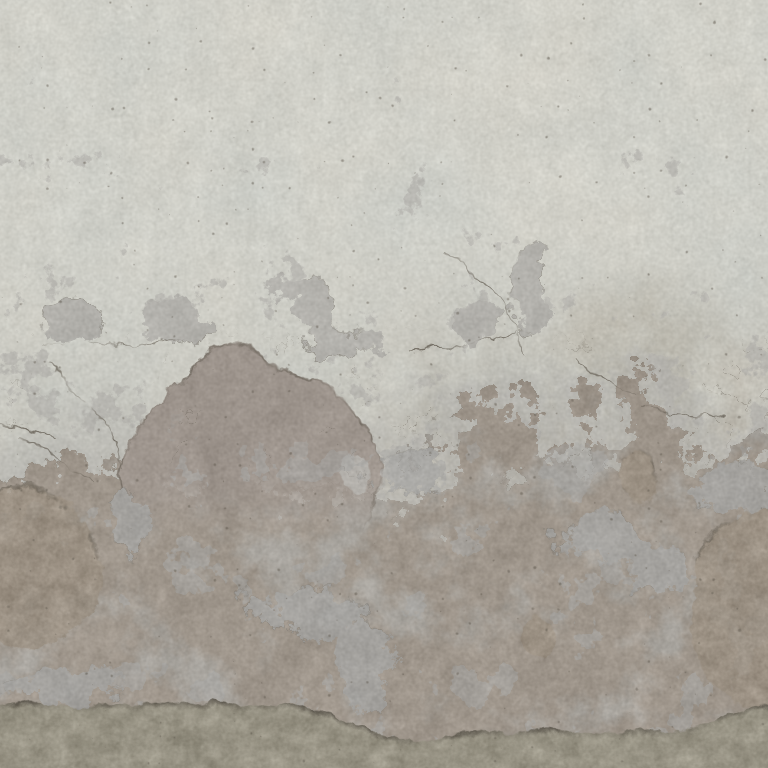
Give the GLSL for this texture, as a Shadertoy shader.

```glsl
#define PLASTER vec3(0.812, 0.812, 0.782)
#define WORN vec3(0.690, 0.678, 0.642)
#define RENDER vec3(0.612, 0.575, 0.533)
#define BARE vec3(0.622, 0.587, 0.557)
#define SAND vec3(0.605, 0.562, 0.507)
#define SLATE vec3(0.662, 0.655, 0.637)
#define GROUND vec3(0.592, 0.574, 0.516)
#define DARK vec3(0.390, 0.365, 0.325)
#define ROUGHNESS 0.017
#define GRAIN 0.075

// Eight ellipses per group: centre, radii
const vec4 CHIPS[8] = vec4[8](
    vec4(.095, .585, .040, .020), vec4(.220, .580, .042, .032),
    vec4(.370, .630, .034, .018), vec4(.405, .600, .030, .028),
    vec4(.440, .560, .055, .018), vec4(.688, .625, .022, .050),
    vec4(.620, .585, .028, .030), vec4(.670, .430, .030, .030));
const vec4 PAINT[8] = vec4[8](
    vec4(.790, .300, .055, .028), vec4(.860, .260, .038, .028),
    vec4(.960, .365, .060, .030), vec4(.470, .140, .033, .060),
    vec4(.400, .205, .070, .028), vec4(.168, .315, .024, .043),
    vec4(.080, .105, .070, .022), vec4(.530, .385, .050, .028));
// Crack segments: start, end
const vec4 CRACKS[10] = vec4[10](
    vec4(.050, .553, .250, .550), vec4(.060, .530, .125, .460),
    vec4(.125, .460, .165, .390), vec4(.000, .450, .070, .430),
    vec4(.030, .430, .120, .370), vec4(.580, .670, .650, .620),
    vec4(.650, .620, .690, .530), vec4(.530, .540, .690, .565),
    vec4(.745, .530, .830, .485), vec4(.830, .470, .950, .455));

vec2 hash2(vec2 p) {
    vec3 q = fract(p.xyx * vec3(.1031, .1030, .0973));
    q += dot(q, q.yzx + 33.33);
    return fract((q.xx + q.yz) * q.zy);
}
float gradientNoise(vec2 p) {
    vec2 i = floor(p), f = fract(p), o = vec2(0, 1);
    vec2 u = f * f * f * (f * (f * 6. - 15.) + 10.);
    float a = dot(hash2(i) * 2. - 1., f);
    float b = dot(hash2(i + o.yx) * 2. - 1., f - o.yx);
    float c = dot(hash2(i + o.xy) * 2. - 1., f - o.xy);
    float d = dot(hash2(i + o.yy) * 2. - 1., f - o.yy);
    return mix(mix(a, b, u.x), mix(c, d, u.x), u.y);
}
float fbm(vec2 p) {
    float sum = 0., amp = 1.;
    for (int i = 0; i < 5; i++) {
        sum += amp * gradientNoise(p);
        p = mat2(1.6, 1.2, -1.2, 1.6) * p + 17.3;
        amp *= .58;
    }
    return sum;
}
float ellipse(vec2 p, vec4 e) { return (length((p - e.xy) / e.zw) - 1.) * min(e.z, e.w); }
float blobs(vec2 p, vec4 group[8]) {
    float d = 1.;
    for (int i = 0; i < 8; i++) d = min(d, ellipse(p, group[i]));
    return d;
}
float segment(vec2 p, vec4 s) {
    vec2 a = p - s.xy, b = s.zw - s.xy;
    return length(a - b * clamp(dot(a, b) / dot(b, b), 0., 1.));
}
float fill(float d) {
    float w = .0006 + .6 / iResolution.y;
    return smoothstep(w, -w, d);
}
float rim(float d, float w) { return 1. - smoothstep(0., w, abs(d)); }

void mainImage(out vec4 fragColor, in vec2 fragCoord) {
    vec2 p = fragCoord / iResolution.xy;
    float broad = fbm(p * 5. + 3.), mid = fbm(p * 15. + 9.), fine = fbm(p * 45.);
    vec2 warp = vec2(fbm(p * 12. + 31.), fbm(p * 12. + 67.));
    vec2 q = p + ROUGHNESS * warp + .005 * vec2(fine, -fine);
    float rightSide = smoothstep(.38, .65, p.x), patchy = smoothstep(-.15, .3, warp.x);

    // Plaster with streaks and increasing wear
    float streak = fbm(vec2(p.x * 30., p.y * 7.));
    float wear = smoothstep(.72, .40, p.y) * mix(.35, .85, rightSide);
    vec3 col = mix(PLASTER, WORN, clamp(wear * (.65 + 1.1 * mid + .7 * streak), 0., 1.));
    col += vec3(.022, .012, .004) * broad + .022 * mid + .018 * streak;
    float stain = smoothstep(.05, -.05, ellipse(q, vec4(.83, .56, .09, .07)));
    col = mix(col, vec3(.700, .680, .630), stain * (.45 + .4 * mid));
    float scuff = smoothstep(.15, .3, warp.y + .4 * fine - abs(p.y - .5) * 1.3);
    col = mix(col, SLATE + .02, scuff * .65);

    // Chips through the plaster
    float chip = blobs(q, CHIPS) + .025 * mid + .012 * fine;
    col = mix(col, SLATE + .03 + .05 * mid, fill(chip) * .85);
    col = mix(col, DARK, rim(chip, .002) * patchy * .35);

    // Brown render below a ragged, flaking boundary
    float level = .385 + .035 * rightSide - .02 * smoothstep(.2, 0., p.x);
    float flake = p.y - level + mix(.06, .13, rightSide) * (broad + mid) + .035 * fine;
    col = mix(col, SLATE + .03, smoothstep(.09, 0., flake) * (.55 + .4 * fine));
    vec3 render = mix(RENDER, SLATE, smoothstep(-.1, .6, warp.y + .5 * broad) * .75);
    col = mix(col, render + .05 * mid + .03 * fine, fill(flake) * .93);
    col = mix(col, DARK, rim(flake, .003) * patchy * .25);

    // Large bare area with a broken lip
    float bare = min(ellipse(q, vec4(.31, .42, .083, .13)), ellipse(q, vec4(.327, .38, .167, .145)));
    float upper = smoothstep(.29, .39, p.y);
    vec3 bareCol = BARE + .035 * mid + .025 * broad;
    bareCol -= .03 * smoothstep(.06, 0., abs(p.x - .265)) * (.6 + streak);
    col = mix(col, bareCol, fill(bare) * upper);
    col = mix(col, DARK, rim(bare + .001, .0025) * upper * (.2 + .4 * patchy));
    col = mix(col, SLATE + .06, fill(ellipse(q, vec4(.463, .38, .02, .02)) + .01 * mid) * .8);

    // Blue-grey paint remains and flecks
    float paint = blobs(q, PAINT) + .025 * mid + .015 * fine;
    float flecks = smoothstep(.28, .34, fbm(p * 14. + 52.)) * smoothstep(.50, .38, p.y);
    col = mix(col, SLATE - vec3(.012, .008, 0) + .05 * mid, max(fill(paint) * .85, flecks * .6));
    col = mix(col, DARK, rim(paint, .002) * patchy * .25);

    // Sandy hollows
    float sand = min(ellipse(q, vec4(.035, .26, .096, .10)), ellipse(q, vec4(1., .205, .105, .13)));
    sand = min(sand, min(ellipse(q, vec4(.7, .17, .022, .03)), ellipse(q, vec4(.83, .38, .024, .034))));
    col = mix(col, SAND + .05 * fine + .04 * mid, fill(sand) * .8);
    col = mix(col, DARK, rim(sand, .003) * smoothstep(.15, .32, p.y) * patchy * .55);

    // Cracks, with stray hairlines across the worn band
    float crack = 1.;
    for (int i = 0; i < 10; i++) crack = min(crack, segment(q, CRACKS[i]));
    float hair = rim(warp.x - .12, .018) * smoothstep(.12, .05, abs(p.y - .47)) * smoothstep(0., .3, broad + mid);
    col = mix(col, DARK, max(rim(crack, .0018) * clamp(.45 + mid, 0., .8), hair * .3));

    // Ground strip under an overhanging edge
    float edge = .083 - .045 * smoothstep(.36, .53, p.x) + .01 * smoothstep(.55, .65, p.x);
    float below = p.y - edge - .033 * smoothstep(.87, 1., p.x) - .010 * mid - .005 * fine;
    vec3 ground = GROUND + .06 * fbm(p * vec2(18., 40.)) + .05 * fine;
    ground = mix(ground, DARK * .85, smoothstep(-.009, 0., below) * clamp(.4 + mid, .1, .8));
    col = mix(col, ground, fill(below));

    // Scattered pits and surface grain
    vec2 cell = floor(p * 60.), seed = hash2(cell + 5.);
    vec2 offset = (fract(p * 60.) - .2 - .6 * seed) / 60.;
    float pit = length(offset + .002 * vec2(fine, mid)) - .0018 * seed.x;
    col = mix(col, DARK, step(.88, hash2(cell + 91.).x) * fill(pit) * .5);
    col += GRAIN * (.55 * gradientNoise(p * 150.) + .5 * gradientNoise(p * 235.) + .35 * fine);
    fragColor = vec4(clamp(col, 0., 1.), 1.);
}
```
